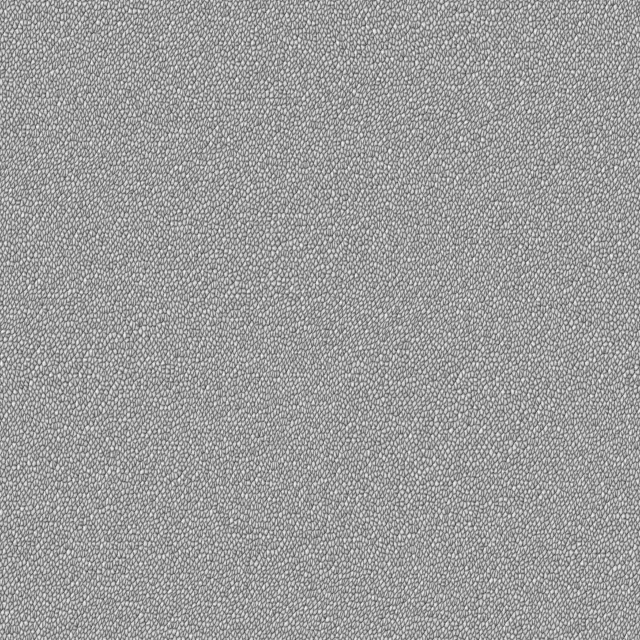
Reproduce this texture procedurally as a Shadertoy shader.

```glsl
// Fine grey leather: tiny upright diamond pebbles parted by dark creases.
// A diagonal cellular grid, stretched upright and gently warped, gives the
// height; side light and fine grain shade it. Four samples smooth the edges.

const vec2  CELLS          = vec2(204.0, 113.0); // pebbles across and up the canvas
const float LEAN           = 0.12;   // overall tilt to the right
const vec2  BEND_SCALE     = vec2(3.5, 9.0); // broad bends of the grain
const float BEND_AMOUNT    = 0.024;
const float RIPPLE_SCALE   = 34.0;   // small bends of the creases
const float RIPPLE_AMOUNT  = 0.004;
const float JITTER         = 0.76;   // irregularity of pebble centres
const float CREASE_WIDTH   = 0.34;   // distance from crease to pebble top
const float CREASE_TONE    = 0.425;
const float PEBBLE_TONE    = 0.82;
const float SIDE_LIGHT     = 0.25;
const float PEBBLE_VARIETY = 0.02;
const float GRAIN_SCALE    = 470.0;
const float GRAIN_AMOUNT   = 0.15;
const vec2  LIGHT_DIR      = vec2(-0.85, 0.53);
const mat2  DIAGONAL       = mat2(0.7071, 0.7071, -0.7071, 0.7071);

vec2 hash2(vec2 p) {
    vec3 q = fract(vec3(p.xyx) * vec3(0.1031, 0.1030, 0.0973));
    q += dot(q, q.yzx + 33.33);
    return fract((q.xx + q.yz) * q.zy);
}

float valueNoise(vec2 p) {
    vec2 cell = floor(p);
    vec2 f = fract(p);
    f = f * f * (3.0 - 2.0 * f);
    float low  = mix(hash2(cell).x, hash2(cell + vec2(1, 0)).x, f.x);
    float high = mix(hash2(cell + vec2(0, 1)).x, hash2(cell + vec2(1, 1)).x, f.x);
    return mix(low, high, f.y);
}

// Bends the sheet so that the pebbles lean in slowly changing directions.
vec2 warpSheet(vec2 uv) {
    float bend = BEND_AMOUNT * (valueNoise(uv * BEND_SCALE + 7.0) - 0.5);
    bend += RIPPLE_AMOUNT * (valueNoise(uv * RIPPLE_SCALE + 31.0) - 0.5);
    return uv + vec2(bend - LEAN * uv.y, 0.0);
}

vec2 pebbleCentre(vec2 id) {
    return id + 0.5 + JITTER * (hash2(id + 400.0) - 0.5);
}

float leatherTone(vec2 uv) {
    vec2 p = DIAGONAL * (warpSheet(uv) * CELLS);
    vec2 home = floor(p);

    // Nearest pebble centre
    float nearest = 9.0;
    vec2 toCentre = vec2(0.0);
    vec2 pebbleId = home;
    for (int i = 0; i < 9; i++) {
        vec2 id = home + vec2(i % 3 - 1, i / 3 - 1);
        vec2 offset = pebbleCentre(id) - p;
        float d = dot(offset, offset);
        if (d < nearest) {
            nearest = d;
            toCentre = offset;
            pebbleId = id;
        }
    }

    // Distance to the closest crease around that pebble
    float crease = 1.0;
    for (int i = 0; i < 9; i++) {
        if (i == 4) continue;
        vec2 id = pebbleId + vec2(i % 3 - 1, i / 3 - 1);
        vec2 offset = pebbleCentre(id) - p;
        vec2 across = normalize(offset - toCentre);
        crease = min(crease, dot(0.5 * (offset + toCentre), across));
    }

    // Crease to pebble shading, side light and surface grain
    float height = clamp(crease / CREASE_WIDTH, 0.0, 1.0);
    float tone = mix(CREASE_TONE, PEBBLE_TONE, height);
    tone += SIDE_LIGHT * dot(-toCentre, DIAGONAL * LIGHT_DIR);
    tone += PEBBLE_VARIETY * (hash2(pebbleId + 91.0).y - 0.5);
    tone += GRAIN_AMOUNT * (valueNoise(uv * GRAIN_SCALE) - 0.5);
    return tone;
}

void mainImage(out vec4 fragColor, in vec2 fragCoord) {
    float tone = 0.0;
    for (int i = 0; i < 4; i++) {
        vec2 shift = vec2(i % 2, i / 2) * 0.5 - 0.25;
        tone += 0.25 * leatherTone((fragCoord + shift) / iResolution.y);
    }
    fragColor = vec4(vec3(clamp(tone, 0.0, 1.0)), 1.0);
}
```
